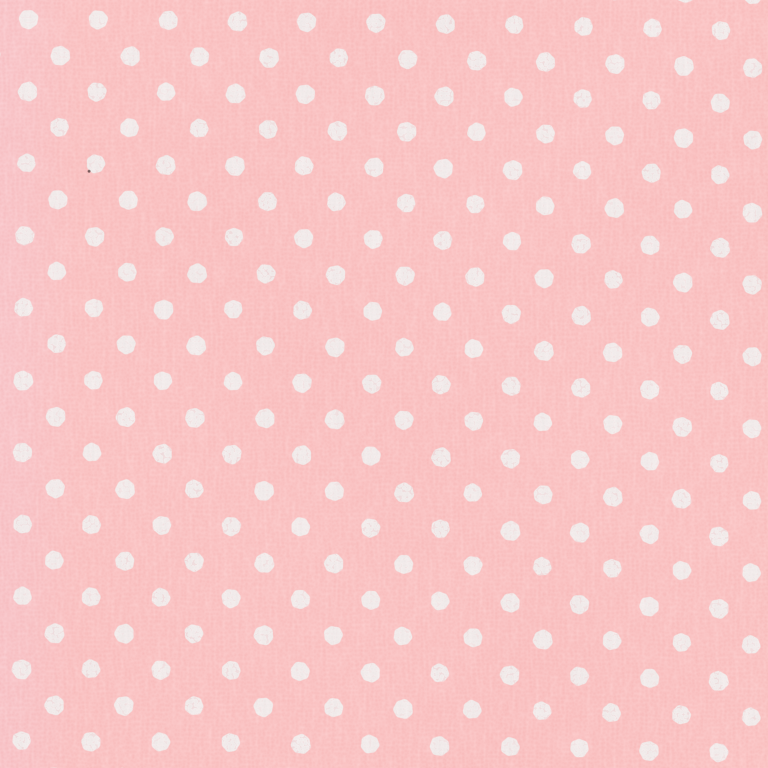
This pattern is drawn by a WebGL 2 fragment shader. Its source:

```glsl
#version 300 es
precision highp float;
// Pink cotton with staggered off-white polka dots, slightly skewed cloth and a fine weave.

uniform vec2 u_resolution;
out vec4 fragColor;

const float TAU = 6.2831853;

// Colours
const vec3 PINK = vec3(0.980, 0.765, 0.765);
const vec3 DOT_WHITE = vec3(0.950, 0.925, 0.923);
const vec3 EDGE_TINT = vec3(-0.006, 0.008, 0.022);
const vec3 SPECK_COLOR = vec3(0.25, 0.18, 0.18);

// Dot lattice, measured from the upper left, in canvas widths
const vec2 PITCH = vec2(0.0908, 0.0940);
const vec2 FIRST_DOT = vec2(0.0280, 0.0247);
const vec2 STAGGER = vec2(0.468, 0.497);   // second lattice, in pitches
const float DOT_RADIUS = 0.0123;
const float RADIUS_VARIATION = 0.0005;
const float POSITION_JITTER = 0.0008;
const float EDGE_WOBBLE = 0.00035;
const float EDGE_SOFTNESS = 0.0011;

// Cloth
const float SKEW_SHIFT = 0.0098;           // sideways lean towards the top
const vec2 SAG = vec2(0.0078, 0.0098);     // linear and cubic droop to the right
const float GRAIN_CELLS = 230.0;
const float GRAIN_AMOUNT = 0.036;
const float SLUB_AMOUNT = 0.026;
const float WEAVE_THREADS = 165.0;
const float WEAVE_AMOUNT = 0.004;
const float BLOTCH_AMOUNT = 0.005;
const float FLECK_AMOUNT = 0.50;
const vec2 SPECK_POS = vec2(0.116, 0.223);
const float SPECK_RADIUS = 0.0018;

vec2 hash22(vec2 p) {
    vec3 q = fract(vec3(p.xyx) * vec3(0.1031, 0.1030, 0.0973));
    q += dot(q, q.yzx + 33.33);
    return fract((q.xx + q.yz) * q.zy);
}

// Distance to the nearest scattered point
float cellular(vec2 p) {
    vec2 cell = floor(p);
    float nearest = 2.0;
    for (int y = -1; y <= 1; y++) {
        for (int x = -1; x <= 1; x++) {
            vec2 c = cell + vec2(x, y);
            nearest = min(nearest, distance(p, c + hash22(c + 57.0)));
        }
    }
    return nearest;
}

// Broad uneven dye from layered sines
float blotches(vec2 p) {
    return sin(p.x * 9.0 + 2.0 * sin(p.y * 5.0)) * 0.5
         + sin(p.y * 13.0 + 1.7 * sin(p.x * 7.0 + 1.0)) * 0.3
         + sin(dot(p, vec2(23.0, 17.0))) * 0.2;
}

// Canvas position to lattice position, following the lean and droop of the cloth
vec2 clothToLattice(vec2 p) {
    float lean = SKEW_SHIFT * (1.0 - p.y) * (1.0 - p.y) * (1.0 - 0.8 * p.x * p.x);
    float droop = SAG.x * p.x + SAG.y * p.x * p.x * p.x;
    return (p - vec2(lean, droop) - FIRST_DOT) / PITCH;
}

// x: coverage of the nearest dot, y: its wear
vec2 dotLayer(vec2 lattice, float seed, float soft) {
    vec2 cell = floor(lattice + 0.5);
    vec2 rnd = hash22(cell + seed);
    vec2 offset = (lattice - cell) * PITCH - (rnd - 0.5) * 2.0 * POSITION_JITTER;
    float angle = atan(offset.y, offset.x);
    float wobble = sin(3.0 * angle + TAU * rnd.x) + sin(7.0 * angle + TAU * rnd.y);
    float radius = DOT_RADIUS + RADIUS_VARIATION * (rnd.y - 0.5) * 2.0 + EDGE_WOBBLE * wobble;
    float coverage = 1.0 - smoothstep(-soft, soft, length(offset) - radius);
    return vec2(coverage, hash22(cell + seed + 19.0).x);
}

void main() {
    float size = min(u_resolution.x, u_resolution.y);
    vec2 p = gl_FragCoord.xy / size;
    p.y = u_resolution.y / size - p.y;
    float soft = max(EDGE_SOFTNESS, 0.75 / size);

    // Cloth: grain, vertical slubs, weave and blotches
    float grain = cellular(p * GRAIN_CELLS);
    float slub = cellular(p * vec2(150.0, 28.0) + 11.0) - 0.45;
    vec2 threads = sin(p * WEAVE_THREADS * TAU + 1.5 * sin(p.yx * 40.0));
    float shade = (grain - 0.45) * GRAIN_AMOUNT + slub * SLUB_AMOUNT
                + (threads.x + threads.y) * WEAVE_AMOUNT + blotches(p) * BLOTCH_AMOUNT;
    vec3 color = PINK + shade * vec3(0.25, 1.0, 1.0);
    color += EDGE_TINT * (1.0 - smoothstep(0.0, 0.12, p.x));

    // Two interleaved dot lattices, with the cloth showing through as flecks
    vec2 lattice = clothToLattice(p);
    vec2 main_ = dotLayer(lattice, 101.0, soft);
    vec2 between = dotLayer(lattice - STAGGER, 307.0, soft);
    vec2 spot = main_.x > between.x ? main_ : between;
    float fleck = smoothstep(0.45, 0.9, grain) * FLECK_AMOUNT * mix(0.4, 1.0, spot.y);
    vec3 ink = DOT_WHITE + shade * 0.6 - fleck * vec3(0.06, 0.12, 0.11);
    color = mix(color, ink, spot.x * (1.0 - 0.3 * fleck));

    // One stray dark speck
    float speck = 1.0 - smoothstep(-soft, soft, distance(p, SPECK_POS) - SPECK_RADIUS);
    color = mix(color, SPECK_COLOR, 0.7 * speck);

    fragColor = vec4(color, 1.0);
}
```
